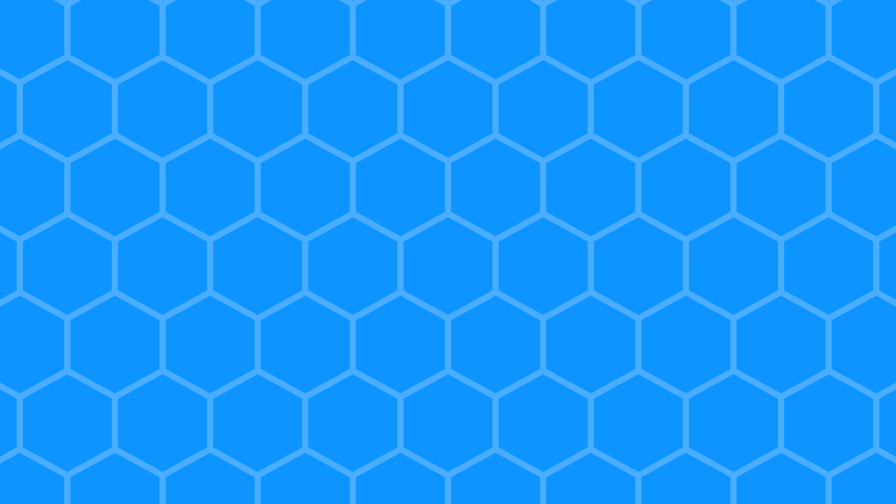
A WebGL 2 fragment shader for this pattern:

```glsl
#version 300 es
precision highp float;
// Honeycomb of slightly flattened hexagons outlined in pale blue on bright blue.

uniform vec2 u_resolution;
out vec4 fragColor;

// Lengths are fractions of the canvas height.
const float CELL_WIDTH  = 0.1888;               // spacing of cells in a row
const float ROW_PITCH   = 0.1558;               // spacing of staggered rows
const float LINE_WIDTH  = 0.0123;
const vec2  GRID_ORIGIN = vec2(0.0, -0.0278);   // cell centre, from canvas centre
const vec3  FILL_COLOR  = vec3(0.05, 0.58, 1.00);
const vec3  LINE_COLOR  = vec3(0.29, 0.68, 1.00);

// Distance to the outline of a hexagon at the origin, positive inside.
float hexagonInset(vec2 p) {
    float halfWidth = 0.5 * CELL_WIDTH;
    float tip = ROW_PITCH * 2.0 / 3.0;
    vec2 slantNormal = normalize(vec2(0.5 * tip, halfWidth));
    p = abs(p);
    return min(halfWidth - p.x, dot(slantNormal, vec2(0.0, tip) - p));
}

// Offset from the nearest centre of a rectangular lattice.
vec2 latticeOffset(vec2 p, vec2 period) {
    return (fract(p / period + 0.5) - 0.5) * period;
}

// Two interleaved lattices form the staggered rows.
float honeycombInset(vec2 p) {
    vec2 period = vec2(CELL_WIDTH, 2.0 * ROW_PITCH);
    float evenRows = hexagonInset(latticeOffset(p, period));
    float oddRows = hexagonInset(latticeOffset(p - 0.5 * period, period));
    return max(evenRows, oddRows);
}

void main() {
    vec2 p = (gl_FragCoord.xy - 0.5 * u_resolution) / u_resolution.y;
    float pixel = 1.0 / u_resolution.y;

    // Outline with an edge one pixel soft
    float inset = honeycombInset(p - GRID_ORIGIN);
    float line = clamp((0.5 * LINE_WIDTH - inset) / pixel + 0.5, 0.0, 1.0);

    fragColor = vec4(mix(FILL_COLOR, LINE_COLOR, line), 1.0);
}
```
